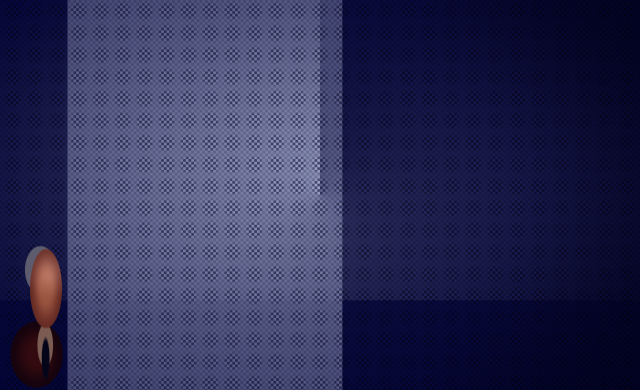
A WebGL 1 fragment shader for this background:

```glsl
precision highp float;
uniform vec2 u_resolution;

#define PANEL_LEFT 0.1055
#define PANEL_RIGHT 0.535
#define BAND_TOP 0.23
#define PANEL_LIGHT 0.22
#define SWEEP_LIGHT 0.20
#define GLOW_LIGHT 0.07
#define DOT_PERIOD 0.0562
#define CELLS_PER_DOT 8.0
#define NAVY vec3(0.01, 0.015, 0.20)
#define HAZE vec3(0.97, 1.0, 0.92)

const float PI = 3.14159265;

// Antialiased step, one pixel wide
float edge(float at, float x, float pixel) {
  return clamp((x - at) / pixel + 0.5, 0.0, 1.0);
}

// Approximate signed distance to an ellipse
float ellipse(vec2 p, vec2 center, vec2 radius) {
  vec2 q = (p - center) / radius;
  return (length(q) - 1.0) * min(radius.x, radius.y);
}

float fill(float dist, float pixel) {
  return 1.0 - edge(0.0, dist, pixel);
}

// Fine checks, strong inside round dots and faint between them
float checkWeave(vec2 p) {
  vec2 cell = p / DOT_PERIOD * CELLS_PER_DOT * PI;
  float checks = clamp(2.0 * sin(cell.x) * sin(cell.y), -1.0, 1.0);
  vec2 local = fract(p / DOT_PERIOD + 0.5) - 0.5;
  float dotMask = 1.0 - smoothstep(0.25, 0.48, length(local));
  return checks * mix(0.10, 0.32, dotMask) - 0.10 * dotMask;
}

// Clockwise sweep, panel, glow and lower band
vec3 backdrop(vec2 uv, vec2 centered, vec2 pixel) {
  float sweep = fract(atan(centered.x, centered.y) / (2.0 * PI));
  float reach = length(uv - 0.5);
  float glow = 1.0 - smoothstep(-0.1, 0.8, reach);
  float panel = edge(PANEL_LEFT, uv.x, pixel.x)
              * (1.0 - edge(PANEL_RIGHT, uv.x, pixel.x));
  float below = 1.0 - edge(BAND_TOP, uv.y, pixel.y);
  float shade = mix(1.0, mix(0.25, 0.8, panel), below);
  float light = panel * PANEL_LIGHT
              + shade * (SWEEP_LIGHT * sweep + GLOW_LIGHT) * glow * 1.1;
  float corner = smoothstep(0.25, 0.65, reach) * smoothstep(0.5, 1.0, uv.x);
  return NAVY * (1.0 - 0.35 * corner) + light * HAZE * (1.0 - 0.5 * corner);
}

// Plain bust built from shaded ovals
vec3 bust(vec3 color, vec2 p, float pixel) {
  float coat = ellipse(p, vec2(0.094, 0.091), vec2(0.067, 0.085));
  vec3 coatColor = mix(vec3(0.08, 0.01, 0.05), vec3(0.20, 0.04, 0.06),
                       smoothstep(0.0, 0.05, -coat));
  color = mix(color, coatColor, fill(coat, pixel));

  float shirt = ellipse(p, vec2(0.116, 0.115), vec2(0.020, 0.055));
  color = mix(color, vec3(0.48, 0.36, 0.32), fill(shirt, pixel));
  float tie = ellipse(p, vec2(0.117, 0.080), vec2(0.010, 0.052));
  color = mix(color, vec3(0.02, 0.02, 0.10), fill(tie, pixel));

  float hair = ellipse(p, vec2(0.104, 0.308), vec2(0.040, 0.061));
  color = mix(color, vec3(0.36, 0.36, 0.43), fill(hair, pixel));
  float head = ellipse(p, vec2(0.118, 0.260), vec2(0.041, 0.101));
  float shine = smoothstep(0.08, 0.0, length(p - vec2(0.130, 0.305)));
  vec3 skin = mix(vec3(0.40, 0.17, 0.14), vec3(0.60, 0.33, 0.25),
                  smoothstep(0.0, 0.03, -head));
  return mix(color, skin + 0.14 * shine, fill(head, pixel));
}

void main() {
  vec2 uv = gl_FragCoord.xy / u_resolution;
  vec2 pixel = 1.0 / u_resolution;
  vec2 p = gl_FragCoord.xy / u_resolution.y;
  vec2 centered = p - 0.5 * u_resolution / u_resolution.y;

  vec3 color = backdrop(uv, centered, pixel);
  color *= 1.0 + checkWeave(centered - vec2(0.0, 0.022)) * vec3(1.1, 1.1, 0.8);
  color = bust(color, p, pixel.y);
  gl_FragColor = vec4(clamp(color, 0.0, 1.0), 1.0);
}
```
